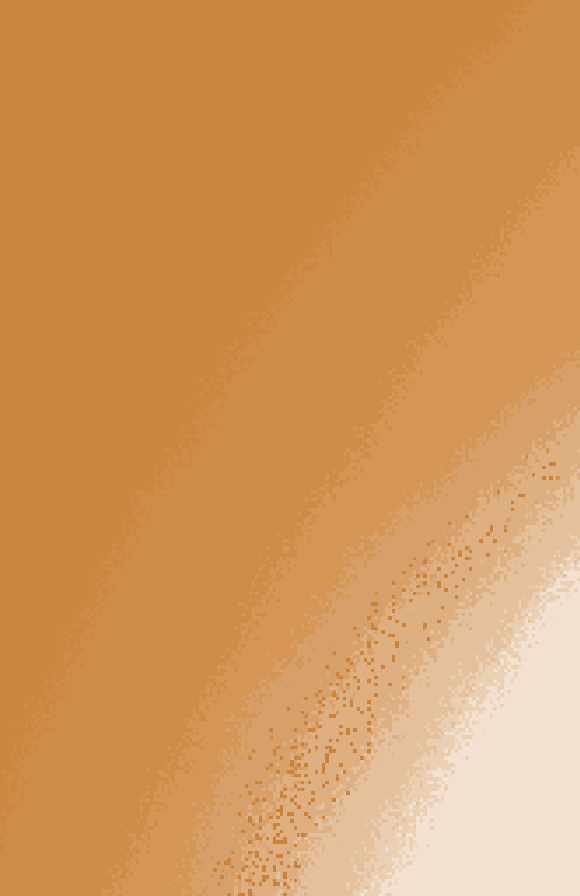
Give the GLSL for this background, as a Shadertoy shader.

```glsl
// Draws a grainy amber field that curves in soft bands into a cream glow at lower right.

const int BAND_COUNT = 7;
const vec3 AMBER = vec3(0.804, 0.525, 0.250);
const vec3 SPECK_COLOR = vec3(0.805, 0.510, 0.225);

// Colour of each band, from the amber side to the cream side
const vec3 BAND_COLORS[BAND_COUNT] = vec3[](
    vec3(0.808, 0.550, 0.285), vec3(0.830, 0.585, 0.335),
    vec3(0.845, 0.625, 0.410), vec3(0.870, 0.685, 0.505),
    vec3(0.895, 0.755, 0.610), vec3(0.918, 0.810, 0.700),
    vec3(0.950, 0.880, 0.815));

// Left edge of each band: x = a + b*y + c*y*y
const vec3 BAND_EDGES[BAND_COUNT] = vec3[](
    vec3(-0.04, 0.453, 0.504), vec3(0.19, 0.68, 0.34),
    vec3(0.32, 0.277, 1.41), vec3(0.41, 0.427, 1.245),
    vec3(0.50, 0.75, 0.65), vec3(0.61, 0.65, 0.85),
    vec3(0.655, 0.75, 0.46));

const float GRAIN_ROWS = 256.0;    // grains over the canvas height
const float GRAIN_SPREAD = 0.045;  // reach of the dither across an edge
const float EDGE_SOFTNESS = 0.004;
const float WOBBLE_SCALE = 9.0;
const float WOBBLE_SIZE = 0.025;
const int SPECK_BAND = 3;          // band edge that the specks follow
const float SPECK_OFFSET = 0.03;
const float SPECK_WIDTH = 0.07;
const float SPECK_DENSITY = 0.23;

float hash(vec2 p) {
    vec3 q = fract(vec3(p.xyx) * 0.1031);
    q += dot(q, q.yzx + 33.33);
    return fract((q.x + q.y) * q.z);
}

// Dot product of a random unit gradient with the offset from its lattice corner
float cornerGradient(vec2 corner, vec2 offset) {
    float angle = 6.2832 * hash(corner);
    return dot(vec2(cos(angle), sin(angle)), offset);
}

float gradientNoise(vec2 p) {
    vec2 cell = floor(p);
    vec2 f = fract(p);
    vec2 blend = f * f * f * (f * (f * 6.0 - 15.0) + 10.0);
    vec2 right = vec2(1.0, 0.0);
    vec2 up = vec2(0.0, 1.0);
    float low = mix(cornerGradient(cell, f),
                    cornerGradient(cell + right, f - right), blend.x);
    float high = mix(cornerGradient(cell + up, f - up),
                     cornerGradient(cell + 1.0, f - 1.0), blend.x);
    return mix(low, high, blend.y);
}

float edgeDistance(vec2 uv, int band) {
    return uv.x - dot(BAND_EDGES[band], vec3(1.0, uv.y, uv.y * uv.y));
}

void mainImage(out vec4 fragColor, in vec2 fragCoord) {
    vec2 uv = fragCoord / iResolution.xy;
    vec2 square = fragCoord / iResolution.y;
    vec2 grain = floor(square * GRAIN_ROWS);

    // Triangular dither per grain plus a slow wobble of the edges
    float dither = hash(grain) + hash(grain + 71.0) - 1.0;
    float shift = GRAIN_SPREAD * dither
                + WOBBLE_SIZE * gradientNoise(square * WOBBLE_SCALE);

    // Layered bands
    vec3 color = AMBER;
    for (int i = 0; i < BAND_COUNT; i++) {
        float cover = smoothstep(-EDGE_SOFTNESS, EDGE_SOFTNESS, edgeDistance(uv, i) + shift);
        color = mix(color, BAND_COLORS[i], cover);
    }

    // Dark specks, densest near the bottom
    float across = (edgeDistance(uv, SPECK_BAND) - SPECK_OFFSET) / SPECK_WIDTH;
    float density = SPECK_DENSITY * exp(-across * across)
                  * (1.0 - smoothstep(0.05, 0.65, uv.y));
    float speck = 1.0 - smoothstep(density - 0.01, density + 0.01, hash(grain + 193.0) + 0.012);
    color = mix(color, SPECK_COLOR, speck);

    fragColor = vec4(color, 1.0);
}
```
